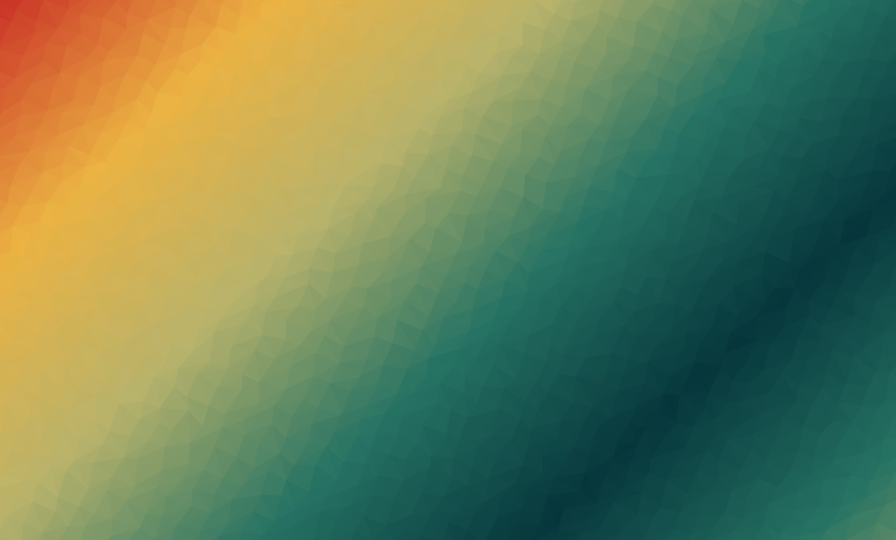
Give the GLSL for this background, as a WebGL 2 fragment shader.

```glsl
#version 300 es
precision highp float;
// Diagonal sunset-to-teal gradient broken into faint low-poly facets.

uniform vec2 u_resolution;
out vec4 fragColor;

// Gradient, measured in canvas widths from the top left corner
const vec2 BAND_AXIS = vec2(1.0, 1.05);
const float BAND_WIDTH = 0.306;
const int LAST_STOP = 4;
const vec3 STOPS[5] = vec3[5](
    vec3(0.79, 0.19, 0.15),   // red
    vec3(0.92, 0.70, 0.26),   // amber
    vec3(0.72, 0.70, 0.42),   // khaki
    vec3(0.15, 0.45, 0.39),   // teal
    vec3(0.025, 0.215, 0.235) // deep teal
);

// Facets
const float CELL_SIZE = 0.023;
const float JITTER = 0.48;         // below 0.5 keeps every triangle unfolded
const float FACET_STRENGTH = 0.8;  // 0 is smooth, 1 is fully flat
const float SHADE_VARIATION = 0.008;
const float LATTICE_ANGLE = 0.4;

vec2 hash2(vec2 p) {
    vec3 q = fract(vec3(p.xyx) * vec3(0.1031, 0.1030, 0.0973));
    q += dot(q, q.yzx + 33.33);
    return fract((q.xx + q.yz) * q.zy);
}

// Piecewise linear ramp, mirrored past its last stop
vec3 gradient(vec2 p) {
    float last = float(LAST_STOP);
    float t = dot(p, BAND_AXIS) / BAND_WIDTH;
    t = clamp(last - abs(last - t), 0.0, last);
    int i = min(int(t), LAST_STOP - 1);
    return mix(STOPS[i], STOPS[i + 1], t - float(i));
}

vec2 latticePoint(vec2 id) {
    return id + (hash2(id + 57.0) - 0.5) * JITTER;
}

// Signed distance to the line a-b, positive on its left
float edgeDistance(vec2 p, vec2 a, vec2 b) {
    vec2 e = b - a;
    vec2 v = p - a;
    return (e.x * v.y - e.y * v.x) / length(e);
}

// Adds one flat triangle, weighted by its antialiased coverage
void addFacet(inout vec4 sum, vec2 p, vec2 a, vec2 b, vec2 c, mat2 toCanvas, float pixel) {
    float inside = min(edgeDistance(p, a, b), min(edgeDistance(p, b, c), edgeDistance(p, c, a)));
    float coverage = clamp(0.5 + inside / pixel, 0.0, 1.0);
    if (coverage <= 0.0) return;
    vec2 center = (a + b + c) / 3.0;
    vec2 samplePoint = mix(p, center, FACET_STRENGTH);
    float shade = (hash2(floor(center * 64.0)).x - 0.5) * SHADE_VARIATION;
    sum += vec4(gradient(toCanvas * samplePoint) + shade, 1.0) * coverage;
}

void main() {
    vec2 canvas = vec2(gl_FragCoord.x, u_resolution.y - gl_FragCoord.y) / u_resolution.x;

    // Rotated lattice space
    float c = cos(LATTICE_ANGLE), s = sin(LATTICE_ANGLE);
    mat2 toCanvas = mat2(c, s, -s, c) * CELL_SIZE;
    vec2 p = inverse(toCanvas) * canvas;
    float pixel = 1.0 / (u_resolution.x * CELL_SIZE);
    vec2 cell = floor(p);

    // Two triangles per jittered quad, split along a random diagonal
    vec4 sum = vec4(0.0);
    for (int y = -1; y <= 1; y++) {
        for (int x = -1; x <= 1; x++) {
            vec2 id = cell + vec2(x, y);
            vec2 q0 = latticePoint(id);
            vec2 q1 = latticePoint(id + vec2(1.0, 0.0));
            vec2 q2 = latticePoint(id + vec2(1.0, 1.0));
            vec2 q3 = latticePoint(id + vec2(0.0, 1.0));
            if (hash2(id + 191.0).x < 0.5) {
                addFacet(sum, p, q0, q1, q2, toCanvas, pixel);
                addFacet(sum, p, q0, q2, q3, toCanvas, pixel);
            } else {
                addFacet(sum, p, q1, q2, q3, toCanvas, pixel);
                addFacet(sum, p, q1, q3, q0, toCanvas, pixel);
            }
        }
    }
    fragColor = vec4(sum.rgb / max(sum.a, 0.001), 1.0);
}
```
